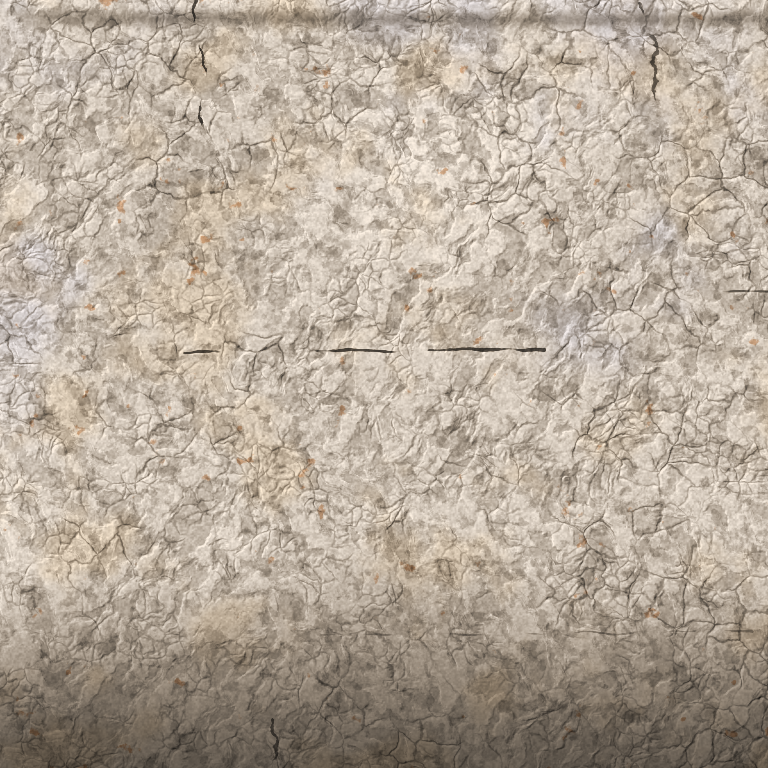
Give the GLSL for this texture, as a WebGL 2 fragment shader.

```glsl
#version 300 es
precision highp float;

uniform vec2 u_resolution;
out vec4 fragColor;

#define BASE_TONE 0.815
#define PLATE_SCALE 25.0
#define CHIP_SCALE 56.0
#define FLAKE_SCALE vec2(34.0, 66.0)
#define LIGHT_STEP vec2(-0.0016, 0.0014)
#define RELIEF_GAIN 0.24
#define CRACK_DEPTH 0.24
#define GRAIN_GAIN 0.20
#define SHADOW_TINT vec3(1.0, 0.910, 0.805)
#define LIGHT_TINT vec3(1.0, 0.952, 0.895)

vec2 hash2(vec2 p) {
    vec3 q = fract(p.xyx * vec3(0.1031, 0.1030, 0.0973));
    q += dot(q, q.yzx + 33.33);
    return fract((q.xx + q.yz) * q.zy);
}

float noise(vec2 p) {
    vec2 i = floor(p), f = fract(p);
    f = f * f * (3.0 - 2.0 * f);
    return mix(mix(hash2(i).x, hash2(i + vec2(1, 0)).x, f.x),
               mix(hash2(i + vec2(0, 1)).x, hash2(i + vec2(1, 1)).x, f.x), f.y);
}

float fbm(vec2 p) {
    float sum = 0.0, amp = 0.516;
    for (int i = 0; i < 5; i++) {
        sum += amp * noise(p);
        p = mat2(1.6, 1.2, -1.2, 1.6) * p + 17.3;
        amp *= 0.5;
    }
    return sum;
}

// Distance to the nearest cell border (x) and a random value per cell (y)
vec2 cells(vec2 p) {
    vec2 base = floor(p), nearest = vec2(0), toNearest = vec2(9);
    for (int k = 0; k < 9; k++) {
        vec2 c = base + vec2(k % 3 - 1, k / 3 - 1);
        vec2 d = c + hash2(c + 50.0) - p;
        if (dot(d, d) < dot(toNearest, toNearest)) { toNearest = d; nearest = c; }
    }
    float border = 9.0;
    for (int k = 0; k < 25; k++) {
        vec2 c = nearest + vec2(k % 5 - 2, k / 5 - 2);
        vec2 d = c + hash2(c + 50.0) - p;
        if (c != nearest)
            border = min(border, dot(0.5 * (toNearest + d), normalize(d - toNearest)));
    }
    return vec2(border, hash2(nearest + 9.0).y);
}

// Streaky noise running along an angle
float streaks(vec2 p, float angle) {
    float s = sin(angle), c = cos(angle);
    return fbm(mat2(c, -s, s, c) * p * FLAKE_SCALE + 80.0);
}

// Surface height (x), crack darkness (y), plate tone (z), flake cover (w)
vec4 surface(vec2 p) {
    vec2 warped = p + 0.034 * (vec2(fbm(p * 26.0), fbm(p * 26.0 + 31.0)) - 0.5);
    float lean = smoothstep(0.45, 0.60, fbm(p * 4.0 + 9.0));
    float cover = smoothstep(0.37, 0.56, mix(streaks(warped, 0.9), streaks(warped, -0.75), lean));

    vec2 plate = cells(warped * PLATE_SCALE);
    vec2 chip = cells(warped * CHIP_SCALE + 7.0);
    float plateMask = smoothstep(0.42, 0.85, 0.5 * noise(p * 9.0 + 3.0)
                    + 0.6 * noise(p * 31.0 + 8.0) + 0.18 * (p.x - 0.4));
    float chipMask = smoothstep(0.42, 0.80, noise(p * 27.0 + 60.0));
    float crack = max(plateMask * (1.0 - smoothstep(0.005, 0.055, plate.x)),
                      0.6 * chipMask * (1.0 - smoothstep(0.0, 0.13, chip.x)));
    float groove = plateMask * (1.0 - smoothstep(0.0, 0.12, plate.x))
                 + 0.7 * chipMask * (1.0 - smoothstep(0.0, 0.22, chip.x));
    float height = 0.8 * cover - 0.55 * groove + 0.9 * fbm(p * 85.0);
    return vec4(height, crack, plate.y, cover);
}

// Wavering broken split from a to b
float fissure(vec2 p, vec2 a, vec2 b, float width, float waver) {
    p += waver * (vec2(fbm(p * 30.0), fbm(p * 30.0 + 12.0)) - 0.5);
    vec2 d = b - a;
    float t = clamp(dot(p - a, d) / dot(d, d), 0.0, 1.0);
    float w = width * smoothstep(0.36, 0.68, fbm(p * 26.0 + 5.0));
    float soft = max(0.0012, 0.7 / u_resolution.y);
    return (1.0 - smoothstep(w, w + soft, length(p - a - d * t))) * smoothstep(0.0, 0.0008, w);
}

void main() {
    vec2 p = gl_FragCoord.xy / u_resolution;
    vec4 wall = surface(p);
    float lit = wall.x - surface(p + LIGHT_STEP).x;

    // Plaster tone: flakes, relief, cracks, pits and grain
    float broad = fbm(p * 4.0 + 20.0) - 0.5;
    float tone = BASE_TONE + 0.07 * broad + 0.10 * (wall.w - 0.6) + 0.025 * (wall.z - 0.5);
    tone += RELIEF_GAIN * clamp(lit, -0.7, 0.5) - CRACK_DEPTH * wall.y;
    tone -= 0.13 * smoothstep(0.56, 0.70, fbm(p * 75.0 + 44.0));
    tone += GRAIN_GAIN * (0.45 * noise(p * 230.0) + 0.55 * noise(p * 430.0) - 0.5);

    // Scuffed pale areas
    vec2 scuff = (p - vec2(0.57, 0.80)) / vec2(0.13, 0.14);
    tone += exp(-dot(scuff, scuff)) * (0.01 + 0.06 * wall.w);
    tone += 0.03 * (1.0 - smoothstep(0.0, 0.2, p.x));

    // Long seams and upright splits
    float split = fissure(p, vec2(0.24, 0.541), vec2(0.71, 0.545), 0.0016, 0.009);
    split = max(split, 0.8 * fissure(p, vec2(0.88, 0.622), vec2(1.0, 0.620), 0.0011, 0.004));
    split = max(split, 0.5 * fissure(p, vec2(0.42, 0.172), vec2(0.98, 0.178), 0.0010, 0.010));
    split = max(split, fissure(p, vec2(0.258, 1.0), vec2(0.268, 0.83), 0.0015, 0.036));
    split = max(split, 0.8 * fissure(p, vec2(0.835, 1.0), vec2(0.86, 0.86), 0.0012, 0.036));
    split = max(split, 0.8 * fissure(p, vec2(0.36, 0.0), vec2(0.35, 0.06), 0.0015, 0.03));
    tone *= 1.0 - 0.65 * split;

    // Ledge along the top and dusk toward the floor
    float ledge = (p.y - 0.976 - 0.004 * (noise(p * 9.0) - 0.5)) / 0.010;
    tone *= 1.0 - 0.27 * exp(-ledge * ledge) * smoothstep(0.0, 0.12, p.x);
    tone += 0.04 * smoothstep(0.984, 0.992, p.y);
    tone *= mix(0.45, 1.0, smoothstep(-0.04, 0.31, p.y + 0.05 * broad));
    tone = clamp(tone, 0.04, 0.99);

    // Stone tint with faint ochre and cool stains
    vec3 color = tone * mix(SHADOW_TINT, LIGHT_TINT, smoothstep(0.5, 0.93, tone));
    float ochre = smoothstep(0.50, 0.76, fbm(p * 11.0 + 70.0));
    float cool = smoothstep(0.54, 0.74, fbm(p * 5.0 + 130.0)) * smoothstep(0.35, 0.6, p.y);
    color *= mix(vec3(1), vec3(1.0, 0.975, 0.93), ochre);
    color *= mix(vec3(1), vec3(0.97, 0.99, 1.05), cool);
    float rust = smoothstep(0.76, 0.84, fbm(p * 45.0 + 210.0));
    color *= mix(vec3(1), vec3(0.88, 0.74, 0.62), rust);
    fragColor = vec4(color, 1.0);
}
```
